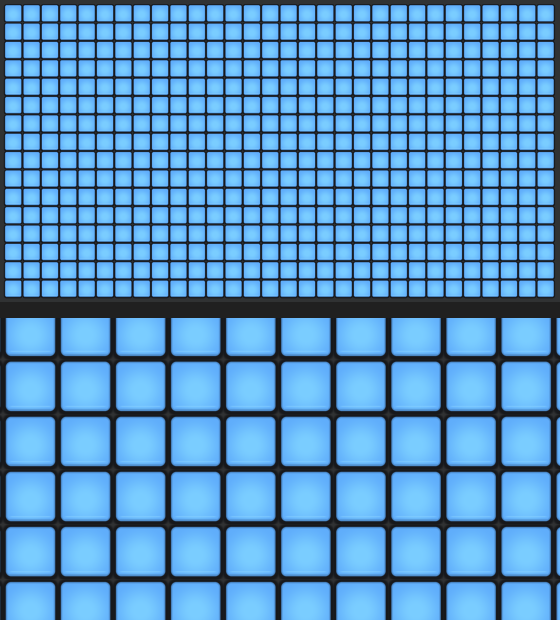
Top: the whole. Bottom: its middle third, enlarged.
Give the GLSL for this pattern, as a WebGL 1 fragment shader.

```glsl
precision highp float;
// A dark panel of 30 by 16 glossy blue square tiles with rounded corners.
// One rounded-box distance per cell drives the face, its rim and the shadow
// in the gaps; clamped cell indices leave a plain grey margin around the grid.

uniform vec2 u_resolution;

float roundedBox(vec2 p, float halfSize, float radius) {
  vec2 q = abs(p) - halfSize + radius;
  return length(max(q, 0.0)) + min(max(q.x, q.y), 0.0) - radius;
}

// Grey base, darkened close to the tile so that junctions stay lighter
vec3 panelColor(vec2 p) {
  float shadowDist = roundedBox(p + vec2(0.0, 0.012), 0.45, 0.1);
  return mix(vec3(0.09, 0.095, 0.105), vec3(0.19, 0.195, 0.20),
             smoothstep(0.035, 0.10, shadowDist));
}

vec3 tileColor(vec2 p, float dist, float pixel) {
  // Glow centred slightly below the middle
  float glow = 1.0 - smoothstep(0.08, 0.58, length(p + vec2(0.0, 0.07)));
  vec3 color = mix(vec3(0.375, 0.68, 0.985), vec3(0.48, 0.805, 1.0), glow);

  // Thin reflection above the lower edge
  float lineDist = abs(p.y + 0.365) - 0.014;
  float reflection = 1.0 - smoothstep(-0.5 * pixel, 0.5 * pixel, lineDist);
  reflection *= 1.0 - smoothstep(0.32, 0.41, abs(p.x));
  color = mix(color, vec3(0.56, 0.84, 1.0), 0.4 * reflection);

  // Darker bevel at the rim, heaviest along the bottom
  float bevel = smoothstep(-0.045, 0.01, dist);
  float base = 1.0 - smoothstep(-0.435, -0.39, p.y);
  return mix(color, vec3(0.25, 0.46, 0.69), max(bevel, 0.6 * base));
}

void main() {
  // One unit is one tile pitch, with the grid centred on the canvas
  float pitch = min(u_resolution.x / 30.5, u_resolution.y / 16.45);
  float pixel = 1.0 / pitch;
  vec2 grid = (gl_FragCoord.xy - 0.5 * u_resolution) * pixel + vec2(0.03, 0.0);

  vec2 cell = clamp(floor(grid), vec2(-15.0, -8.0), vec2(14.0, 7.0));
  vec2 p = grid - cell - 0.5;

  float dist = roundedBox(p, 0.45, 0.1);
  float face = 1.0 - smoothstep(-0.75 * pixel, 0.75 * pixel, dist);
  vec3 color = mix(panelColor(p), tileColor(p, dist, pixel), face);
  gl_FragColor = vec4(color, 1.0);
}
```
